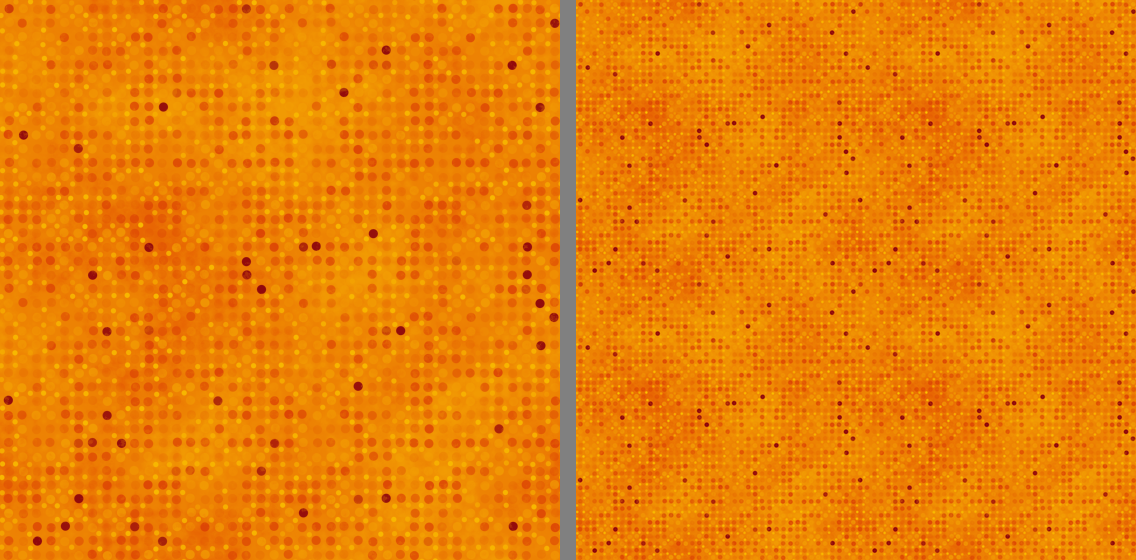
Left, the tile; right, the same tile 2 across and 2 down.
Give the GLSL for this pattern, as a WebGL 2 fragment shader.

```glsl
#version 300 es
precision highp float;

uniform vec2 u_resolution;
out vec4 fragColor;

const float DOTS = 40.0;          // dots across and down
const float MOTIF = 20.0;         // dots before the arrangement recurs
const vec2 GRID_SHIFT = vec2(-0.125, 0.14);
const float LARGE_RADIUS = 0.325;
const float SMALL_RADIUS = 0.185;

const vec3 DEEP_ORANGE = vec3(0.91, 0.40, 0.01);
const vec3 ORANGE = vec3(0.93, 0.51, 0.01);
const vec3 AMBER = vec3(0.95, 0.62, 0.01);
const vec3 YELLOW = vec3(0.97, 0.72, 0.0);
const vec3 RED = vec3(0.86, 0.25, 0.02);
const vec3 CRIMSON = vec3(0.55, 0.01, 0.05);

// Integer hash of a cell, from 0 to 1
float hash(vec2 cell, float seed) {
    uint n = uint(cell.x) + uint(cell.y) * 1031u + uint(seed) * 70001u;
    n ^= n >> 16u;
    n *= 0x7feb352du;
    n ^= n >> 15u;
    n *= 0x846ca68bu;
    n ^= n >> 16u;
    return float(n & 65535u) / 65535.0;
}

vec2 hash2(vec2 cell, float seed) {
    return vec2(hash(cell, seed), hash(cell, seed + 1.0));
}

// Value noise that wraps over the unit square
float noise(vec2 uv, float period, float seed) {
    vec2 p = uv * period;
    vec2 i = floor(p);
    vec2 f = p - i;
    f = f * f * (3.0 - 2.0 * f);
    vec2 a = mod(i, period);
    vec2 b = mod(i + 1.0, period);
    float low = mix(hash(a, seed), hash(vec2(b.x, a.y), seed), f.x);
    float high = mix(hash(vec2(a.x, b.y), seed), hash(b, seed), f.x);
    return mix(low, high, f.y);
}

float fbm(vec2 uv, float period, float seed) {
    float sum = 0.0;
    float weight = 0.5;
    for (int octave = 0; octave < 5; octave++) {
        sum += weight * noise(uv, period, seed + float(octave));
        period *= 2.0;
        weight *= 0.56;
    }
    return sum / 1.07;
}

float disc(vec2 p, float radius, float blur) {
    return 1.0 - smoothstep(radius - blur, radius + blur, length(p));
}

// Mottled dye with a faint weave along the dot rows and columns
vec3 background(vec2 uv, vec2 grid) {
    float cloud = fbm(uv, 5.0, 10.0) - 0.5;
    float grain = fbm(uv, 64.0, 20.0) - 0.5;
    vec2 weave = cos(6.28318 * grid);
    float patchy = smoothstep(0.4, 0.75, noise(uv, 10.0, 30.0));
    float tone = 0.54 + 1.5 * cloud + 0.5 * grain + 0.07 * patchy * (weave.x + weave.y);
    vec3 color = mix(DEEP_ORANGE, ORANGE, smoothstep(0.0, 0.5, tone));
    return mix(color, AMBER, 0.85 * smoothstep(0.5, 1.1, tone));
}

// Large dots: red, amber or faint, a few stained crimson
vec3 largeDots(vec3 color, vec2 grid, vec2 uv, float blur) {
    vec2 cell = mod(floor(grid), DOTS);
    vec2 motif = mod(cell, MOTIF);
    vec2 jitter = (hash2(cell, 40.0) - 0.5) * 0.12;
    float cover = disc(fract(grid) - 0.5 - jitter, LARGE_RADIUS, blur);

    float rowBias = hash(vec2(0.0, motif.y), 43.0) - 0.5;
    float columnBias = hash(vec2(motif.x, 0.0), 44.0) - 0.5;
    float kind = hash(motif, 45.0) + 0.3 * (rowBias + columnBias);
    float strength = mix(0.3, 0.8, hash(motif, 46.0)) + 0.25 * (hash(cell, 47.0) - 0.5);
    float wear = fbm(uv, 100.0, 50.0);

    float isRed = step(kind, 0.44);
    float isAmber = step(0.66, kind);
    float stain = isRed * smoothstep(0.91, 0.97, hash(cell, 48.0));
    vec3 ink = mix(mix(RED, AMBER, isAmber), CRIMSON, stain);
    float opacity = mix(0.16, strength, max(isRed, isAmber));
    opacity = mix(opacity, 1.0, 0.85 * stain);
    opacity *= mix(0.7, 1.0, smoothstep(0.25, 0.5, wear));
    return mix(color, ink, cover * opacity);
}

// Small yellow dots in the gaps between four large ones
vec3 smallDots(vec3 color, vec2 grid, float blur) {
    vec2 cell = mod(floor(grid), DOTS);
    vec2 motif = mod(cell, MOTIF);
    vec2 jitter = (hash2(cell, 60.0) - 0.5) * 0.16;
    float cover = disc(fract(grid) - 0.5 - jitter, SMALL_RADIUS, blur);
    float opacity = smoothstep(0.3, 0.5, hash(motif, 62.0)) * mix(0.55, 1.0, hash(cell, 63.0));
    return mix(color, YELLOW, cover * opacity);
}

void main() {
    vec2 uv = gl_FragCoord.xy / u_resolution;
    vec2 grid = uv * DOTS + GRID_SHIFT;
    float blur = max(0.03, 0.75 * DOTS / min(u_resolution.x, u_resolution.y));
    vec3 color = background(uv, grid + 0.0);
    color = largeDots(color, grid, uv, blur);
    color = smallDots(color, grid + 0.5, blur);
    fragColor = vec4(color, 1.0);
}
```
